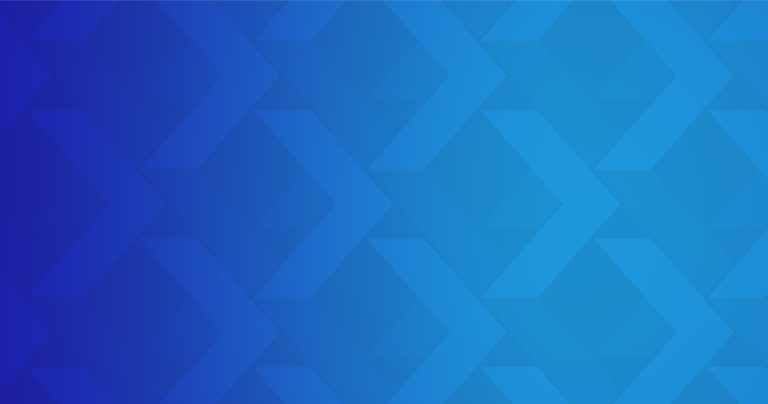
Write a WebGL 2 fragment shader that draws this background.

```glsl
#version 300 es
precision highp float;

uniform vec2 u_resolution;
out vec4 outColor;

// Lengths are in canvas heights
#define PERIOD vec2(0.562, 0.636)
#define TIP vec2(0.973, 0.495)
#define HALF_HEIGHT 0.2327
#define ARM_WIDTH 0.141
#define ARM_SLOPE 0.883
#define UNDER_SHIFT vec2(0.0, 0.173)
#define UNDER_STRENGTH 0.32
#define GLOW_CENTER vec2(1.42, 0.46)
#define GLOW_RADIUS 1.6
#define ARROW_GAIN vec3(1.03, 1.065, 1.075)

const vec3 DEEP_BLUE = vec3(0.108, 0.108, 0.622);
const vec3 BRIGHT_BLUE = vec3(0.110, 0.555, 0.800);

// Signed distance to a right-pointing chevron with its tip at the origin
float chevron(vec2 p) {
    float across = p.x + ARM_SLOPE * abs(p.y) + 0.5 * ARM_WIDTH;
    float arm = (abs(across) - 0.5 * ARM_WIDTH) / length(vec2(1.0, ARM_SLOPE));
    return max(arm, abs(p.y) - HALF_HEIGHT);
}

// One rectangular lattice of chevrons
float lattice(vec2 p) {
    vec2 lead = PERIOD * vec2(0.8, 0.5);
    return chevron(mod(p + lead, PERIOD) - lead);
}

// Coverage of two lattices staggered by half a period
float arrows(vec2 p, float pixel) {
    float d = min(lattice(p), lattice(p + 0.5 * PERIOD));
    return clamp(0.5 - d / pixel, 0.0, 1.0);
}

// Wide glow, steeper toward the left side
vec3 backdrop(vec2 p) {
    vec2 offset = p - GLOW_CENTER;
    offset *= vec2(offset.x > 0.0 ? 0.55 : 1.0, 0.5);
    return mix(BRIGHT_BLUE, DEEP_BLUE, smoothstep(0.0, GLOW_RADIUS, length(offset)));
}

void main() {
    vec2 p = gl_FragCoord.xy / u_resolution.y;
    float pixel = 1.0 / u_resolution.y;

    // Faint lower layer, then the main arrows above it
    float under = arrows(p - TIP - UNDER_SHIFT, pixel);
    float over = arrows(p - TIP, pixel);
    float light = max(over, under * UNDER_STRENGTH);

    vec3 color = backdrop(p) * mix(vec3(1.0), ARROW_GAIN, light);

    // Pale hairline along the top edge
    color = mix(color, vec3(1.0), 0.1 * smoothstep(0.996, 0.999, p.y));
    outColor = vec4(color, 1.0);
}
```
